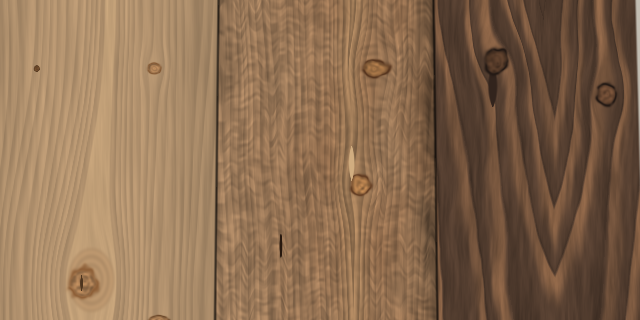
Give the GLSL for this texture, as a Shadertoy shader.

```glsl
// Three upright timber boards: pale pine, rippled tan and dark stained wood.
// Growth rings are contours of a tapering field bent around knots;
// value noise adds fibres, cross ripples and uneven stain.

float hash(vec2 p) {
    p = fract(p * vec2(0.1031, 0.1137));
    p += dot(p, p.yx + 33.33);
    return fract((p.x + p.y) * p.x * 7.31);
}

float noise(vec2 p) {
    vec2 i = floor(p), f = fract(p);
    f = f * f * (3.0 - 2.0 * f);
    return mix(mix(hash(i), hash(i + vec2(1, 0)), f.x),
               mix(hash(i + vec2(0, 1)), hash(i + vec2(1, 1)), f.x), f.y);
}

float fbm(vec2 p) {
    float sum = 0.0, amp = 0.53;
    for (int i = 0; i < 4; i++) {
        sum += amp * noise(p);
        p = p * 2.03 + 17.0;
        amp *= 0.5;
    }
    return sum;
}

// Bends the vertical grain around a knot
vec2 bend(vec2 p, vec2 c, float r) {
    vec2 d = (p - c) / (r * vec2(1.7, 2.7));
    return p - vec2((p.x - c.x) * 0.75 * exp(-dot(d, d)), 0);
}

// Growth ring: slow darkening, then a sharp edge
float ring(float level) {
    float f = fract(level);
    return smoothstep(0.15, 0.85, f) * (1.0 - smoothstep(0.85, 1.0, f));
}

// Pointed vertical lens
float sliver(vec2 p, vec2 c, vec2 halfSize) {
    vec2 d = (p - c) / halfSize;
    float w = max(1.0 - d.y * d.y, 0.0);
    return (1.0 - smoothstep(w * 0.6, w + 0.15, abs(d.x))) * step(abs(d.y), 1.0);
}

// Oval knot with faint rings and a broken dark rim
vec3 knot(vec3 col, vec2 p, vec2 c, vec2 size, vec3 core, vec3 rim) {
    vec2 d = (p - c) / size;
    d += 0.3 * (vec2(noise(p * 45.0), noise(p * 45.0 + 9.0)) - 0.5);
    float r = length(d);
    vec3 fill = core * (0.8 + 0.06 * sin(r * 15.0) + 0.35 * noise(p * 90.0));
    col = mix(col, fill, 1.0 - smoothstep(0.8, 1.0, r));
    float edge = exp(-pow((r - 0.93) * 7.0, 2.0));
    return mix(col, rim, edge * smoothstep(-0.3, 0.8, noise(d * 2.0 + 3.0)));
}

vec3 paleBoard(vec2 p) {
    vec2 big = vec2(0.27, 0.115), small = vec2(0.482, 0.786);
    vec2 q = bend(bend(p, big, 0.065), small, 0.022);
    q.x += 0.012 * (noise(q * vec2(4, 2.5)) - 0.5);
    float heart = mix(0.285, 0.347, smoothstep(0.05, 0.95, p.y));
    float level = abs(q.x - heart) - mix(0.045, 0.017, smoothstep(0.2, 0.8, p.y));
    float outside = smoothstep(-0.003, 0.004, level);
    float rings = ring(level * 38.0 + 2.0 * noise(vec2(level * 14.0, p.y * 0.8)));
    vec3 col = mix(vec3(0.77, 0.635, 0.475), vec3(0.745, 0.61, 0.46), outside);
    col *= 1.0 - outside * (0.1 * rings + 0.1 * exp(-abs(level) * 130.0));
    col *= 0.91 + 0.15 * fbm(q * vec2(95, 5));
    col *= 1.0 - 0.09 * smoothstep(0.4, 0.68, p.x) - 0.06 * smoothstep(0.12, 0.0, p.x);
    // Pale swirl around the large knot
    float swirl = length((p - big - vec2(0.015, 0.01)) / vec2(0.08, 0.11));
    col = mix(col, vec3(0.73, 0.58, 0.42) * (0.97 + 0.04 * sin(swirl * 26.0)),
              0.8 * (1.0 - smoothstep(0.8, 1.0, swirl)));
    vec3 rim = vec3(0.43, 0.29, 0.17), core = vec3(0.65, 0.48, 0.32);
    col = knot(col, p, big - vec2(0.01, 0), vec2(0.046, 0.052), core, rim * 1.3);
    col = mix(col, rim * 0.7, sliver(p, vec2(0.255, 0.115), vec2(0.005, 0.025)));
    col = knot(col, p, vec2(0.115, 0.786), vec2(0.01, 0.009), rim, rim * 0.8);
    col = knot(col, p, small, vec2(0.022, 0.018), core, rim * 1.2);
    return knot(col, p, vec2(0.497, 0), vec2(0.032, 0.015), core, rim);
}

vec3 tanBoard(vec2 p) {
    vec2 upper = vec2(1.172, 0.786), lower = vec2(1.128, 0.422);
    vec2 q = bend(bend(p, upper, 0.04), lower, 0.035);
    q.x += 0.01 * (noise(q * vec2(5, 4)) - 0.5);
    float level = abs(q.x - 1.103) - 0.04 * p.y;
    float heart = exp(-pow((q.x - 1.105) / 0.045, 2.0));
    float rings = ring(level * 44.0 + 1.5 * noise(vec2(level * 18.0, p.y)));
    float ripple = noise(vec2(q.x * 42.0, p.y * 85.0 + 5.0 * noise(q * vec2(40, 5))));
    float stain = fbm(p * vec2(9, 4) + 5.0) * smoothstep(0.6, 1.1, p.x);
    vec3 col = mix(vec3(0.75, 0.6, 0.45), vec3(0.62, 0.445, 0.305), 0.2 + 0.7 * stain);
    col = mix(col, vec3(0.76, 0.6, 0.425), 0.55 * heart);
    col *= 1.0 - (0.13 + 0.12 * heart) * rings;
    col *= 1.0 - 0.2 * ripple * (1.0 - 0.7 * heart);
    col *= 0.84 + 0.32 * fbm(q * vec2(95, 7));
    // Worn dark margins
    float margin = smoothstep(1.27, 1.36, p.x) + 0.6 * smoothstep(0.75, 0.69, p.x) * smoothstep(0.4, 1.0, p.y);
    col *= 1.0 - margin * (0.1 + 0.35 * noise(vec2(p.x * 18.0, p.y * 28.0 + p.x * 30.0)));
    vec3 rim = vec3(0.34, 0.21, 0.12), core = vec3(0.61, 0.43, 0.26);
    col = knot(col, p, upper, vec2(0.045, 0.028), core, rim);
    col = knot(col, p, lower, vec2(0.034), core * 1.1, rim * 1.15);
    col = mix(col, vec3(0.82, 0.68, 0.5), sliver(p, vec2(1.099, 0.49), vec2(0.01, 0.055)));
    return mix(col, rim * 0.45, sliver(p, vec2(0.878, 0.232), vec2(0.005, 0.042)));
}

vec3 darkBoard(vec2 p) {
    vec2 a = vec2(1.55, 0.807), b = vec2(1.895, 0.706);
    vec2 q = bend(bend(p, a, 0.045), b, 0.04);
    q.x += 0.03 * (fbm(q * vec2(7, 3.5)) - 0.5);
    // Nested arches at the middle, straightening towards the sides
    float side = abs(q.x - 1.735 + 0.04 * smoothstep(0.7, 1.0, p.y));
    float level = side - 0.24 * (p.y - 0.64) * exp(-side * 4.5);
    float wobble = 1.2 * (noise(vec2(level * 13.0, p.y * 1.2)) - 0.5);
    float f = fract(level / 0.07 + wobble * smoothstep(0.05, 0.12, level));
    float light = smoothstep(0.0, 0.08, f) * (1.0 - smoothstep(0.3, 0.85, f + 0.25 * noise(q * vec2(70, 9))));
    light *= smoothstep(-0.003, 0.003, level) * (0.45 + 0.55 * noise(q * vec2(18, 3)));
    vec3 col = mix(vec3(0.325, 0.24, 0.185), vec3(0.56, 0.4, 0.28), light);
    col *= 1.0 - 0.15 * exp(-abs(f - 0.97) * 22.0);
    col *= 0.8 + 0.4 * fbm(q * vec2(85, 9));
    vec3 rim = vec3(0.14, 0.1, 0.08), core = vec3(0.38, 0.26, 0.18);
    col = mix(col, rim * 1.4, sliver(p, vec2(1.54, 0.73), vec2(0.016, 0.065)));
    col = knot(col, p, a, vec2(0.04, 0.043), core * 0.9, rim);
    return knot(col, p, b, vec2(0.034, 0.036), core * 1.15, rim);
}

void mainImage(out vec4 fragColor, in vec2 fragCoord) {
    vec2 p = fragCoord / iResolution.xy * vec2(2, 1);
    float aa = 1.5 / iResolution.y;
    float seamA = p.x - mix(0.672, 0.683, p.y), seamB = p.x - mix(1.367, 1.355, p.y);
    vec3 col = seamA < 0.0 ? paleBoard(p) : seamB < 0.0 ? tanBoard(p) : darkBoard(p);
    // Shadowed gaps and the bright backdrop at the right
    col *= 0.35 + 0.65 * smoothstep(0.0, 0.007, min(abs(seamA), abs(seamB)));
    col = mix(col, vec3(0.76, 0.74, 0.7), smoothstep(-aa, aa, p.x - mix(2.012, 1.986, p.y)));
    fragColor = vec4(col, 1);
}
```
